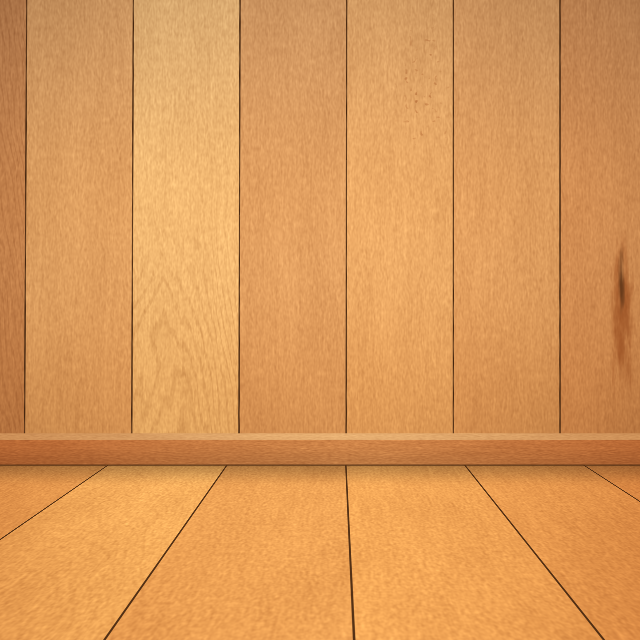
A three.js fragment shader for this background:

```glsl
// An empty room of warm timber: upright wall planks, a baseboard and a floor.
// Each surface maps the canvas to plank space (across, along) and shares one
// gradient-noise grain; the floor divides by its plank width for perspective.
varying vec2 vUv;

const float WALL_FOOT = 0.323;
const float LIP_FOOT = 0.3125;
const float FLOOR_TOP = 0.273;
const vec3 SEAM_COLOR = vec3(0.27, 0.15, 0.06);
const vec3 RUST = vec3(0.60, 0.28, 0.10);

vec2 hashGradient(vec2 cell) {
  vec3 h = fract(cell.xyx * vec3(0.1031, 0.1030, 0.0973));
  h += dot(h, h.yzx + 33.33);
  return 2.0 * fract((h.xx + h.yz) * h.zy) - 1.0;
}

float gradientNoise(vec2 p) {
  vec2 i = floor(p);
  vec2 f = p - i;
  vec2 s = f * f * f * (f * (f * 6.0 - 15.0) + 10.0);
  float a = dot(hashGradient(i), f);
  float b = dot(hashGradient(i + vec2(1.0, 0.0)), f - vec2(1.0, 0.0));
  float c = dot(hashGradient(i + vec2(0.0, 1.0)), f - vec2(0.0, 1.0));
  float d = dot(hashGradient(i + 1.0), f - 1.0);
  return mix(mix(a, b, s.x), mix(c, d, s.x), s.y);
}

float fractalNoise(vec2 p) {
  float sum = 0.0;
  float gain = 1.0;
  for (int i = 0; i < 3; i++) {
    sum += gain * gradientNoise(p);
    p = p * 2.03 + 17.7;
    gain *= 0.55;
  }
  return sum;
}

vec3 plankColor(float id) {
  if (id < 0.5) return vec3(0.80, 0.53, 0.31);
  if (id < 1.5) return vec3(0.88, 0.63, 0.38);
  if (id < 2.5) return vec3(0.93, 0.71, 0.44);
  if (id < 3.5) return vec3(0.86, 0.61, 0.37);
  if (id < 4.5) return vec3(0.90, 0.65, 0.39);
  if (id < 5.5) return vec3(0.88, 0.62, 0.37);
  return vec3(0.86, 0.58, 0.34);
}

// Brightness offset from broad stains, fibres, short pores and growth rings.
float woodGrain(vec2 p, float seed, float ringGain) {
  vec2 q = p + vec2(seed * 7.3, seed * 13.1);
  float broad = fractalNoise(q * vec2(2.2, 0.6));
  float fibre = fractalNoise(q * vec2(22.0, 1.5) + broad);
  float pores = gradientNoise(q * vec2(47.0, 13.0) + broad);
  float speck = gradientNoise(q * vec2(61.0, 27.0) + 41.0);
  float arch = p.y * 0.9 + 5.0 * pow(p.x - 0.3, 2.0) + 0.7 * broad;
  float rings = smoothstep(0.3, 1.0, sin(arch * 21.0 + 1.5 * fibre));
  float grain = 0.045 * broad + 0.045 * fibre + 0.10 * pores + 0.08 * speck;
  return grain - ringGain * rings;
}

vec3 shadeWood(vec3 base, float grain) {
  return base * (1.0 + grain * vec3(0.8, 1.15, 1.5));
}

float seamMask(float u, float width, float halfLine) {
  float d = abs(fract(u + 0.5) - 0.5) * width;
  return 1.0 - smoothstep(halfLine * 0.4, halfLine * 1.6, d);
}

// Soft elongated spot with a ragged outline.
float stain(vec2 p, vec2 center, vec2 radius) {
  vec2 q = (p - center) / radius;
  float ragged = 0.6 * fractalNoise(p * vec2(90.0, 16.0));
  return 1.0 - smoothstep(0.1, 1.0, length(q) + ragged);
}

vec3 drawWall(vec2 uv) {
  float lean = 0.0052 * (1.0 - uv.y) * max(0.0, 1.0 - uv.x / 0.7);
  float u = (uv.x + lean - 0.0417) * 6.0 + 1.0;
  float id = floor(u);
  vec2 p = vec2(fract(u), uv.y * 6.0);
  float ringGain = abs(id - 2.0) < 0.5 ? 0.06 * (1.0 - smoothstep(0.5, 0.72, uv.y)) : 0.008;
  ringGain += id < 0.5 ? 0.05 : 0.0;
  vec3 color = shadeWood(plankColor(id), woodGrain(p, id, ringGain));

  // Weathered marks: a long rusty split and small scars near the top.
  color = mix(color, RUST, 0.6 * stain(uv, vec2(0.972, 0.51), vec2(0.022, 0.15)));
  color = mix(color, SEAM_COLOR, 0.6 * stain(uv, vec2(0.971, 0.56), vec2(0.006, 0.06)));
  float scars = smoothstep(0.2, 0.5, gradientNoise(uv * vec2(130.0, 150.0)));
  color = mix(color, RUST, 0.45 * scars * stain(uv, vec2(0.66, 0.86), vec2(0.05, 0.15)));

  // Pale glow in the middle, greyer toward the top and redder at the foot.
  vec2 fromGlow = uv - vec2(0.46, 0.63);
  color *= 1.045 - dot(fromGlow * fromGlow, vec2(0.42, 0.75));
  color *= mix(vec3(0.99, 0.94, 0.87), vec3(1.0), smoothstep(WALL_FOOT - 0.05, 0.62, uv.y));
  color *= mix(vec3(1.0), vec3(0.98, 1.0, 1.06), smoothstep(0.65, 1.0, uv.y));
  float wear = 0.85 + 0.5 * gradientNoise(vec2(id * 9.0, uv.y * 38.0));
  return mix(color, SEAM_COLOR, clamp(wear, 0.5, 1.0) * seamMask(u, 1.0 / 6.0, 0.0011));
}

vec3 drawBaseboard(vec2 uv) {
  float grain = woodGrain(vec2(uv.y * 10.0, uv.x * 7.0), 9.0, 0.0);
  float middle = 1.0 - smoothstep(0.0, 0.55, abs(uv.x - 0.52));
  vec3 face = mix(vec3(0.71, 0.40, 0.20), vec3(0.80, 0.51, 0.28), middle);
  vec3 lip = mix(vec3(0.80, 0.56, 0.34), vec3(0.90, 0.68, 0.44), middle);
  face *= mix(0.92, 1.02, smoothstep(FLOOR_TOP, LIP_FOOT, uv.y));
  float onLip = smoothstep(LIP_FOOT - 0.001, LIP_FOOT + 0.001, uv.y);
  return shadeWood(mix(face, lip, onLip), grain * mix(1.3, 0.7, onLip));
}

vec3 drawFloor(vec2 uv) {
  float t = (FLOOR_TOP - uv.y) / FLOOR_TOP;
  float width = 0.186 + 0.2044 * t;
  float u = (uv.x - 0.5404 - 0.013 * t) / width;
  float id = floor(u) + 4.0;
  float ringGain = abs(id - 2.0) < 0.5 ? 0.02 : 0.006;
  float grain = woodGrain(vec2(fract(u), 1.6 / width), id, ringGain);
  vec3 base = mix(plankColor(id), vec3(0.89, 0.64, 0.37), 0.4);
  vec3 color = shadeWood(base * vec3(1.03, 0.99, 0.88), grain * 1.15);
  color *= vec3(1.05) - vec3(0.4, 0.65, 0.8) * pow(uv.x - 0.47, 2.0);
  color *= mix(0.72, 1.0, smoothstep(-0.02, 0.13, t));
  return mix(color, SEAM_COLOR, 0.92 * seamMask(u, width, 0.0011 + 0.0009 * t));
}

void main() {
  vec3 color = drawFloor(vec2(vUv.x, min(vUv.y, FLOOR_TOP)));
  color = mix(color, drawBaseboard(vUv), smoothstep(-0.001, 0.001, vUv.y - FLOOR_TOP));
  color = mix(color, drawWall(vUv), smoothstep(-0.001, 0.001, vUv.y - WALL_FOOT));
  // Contact line where the baseboard meets the floor.
  float contact = 1.0 - smoothstep(0.0005, 0.0022, abs(vUv.y - FLOOR_TOP));
  gl_FragColor = vec4(mix(color, SEAM_COLOR, 0.6 * contact), 1.0);
}
```
